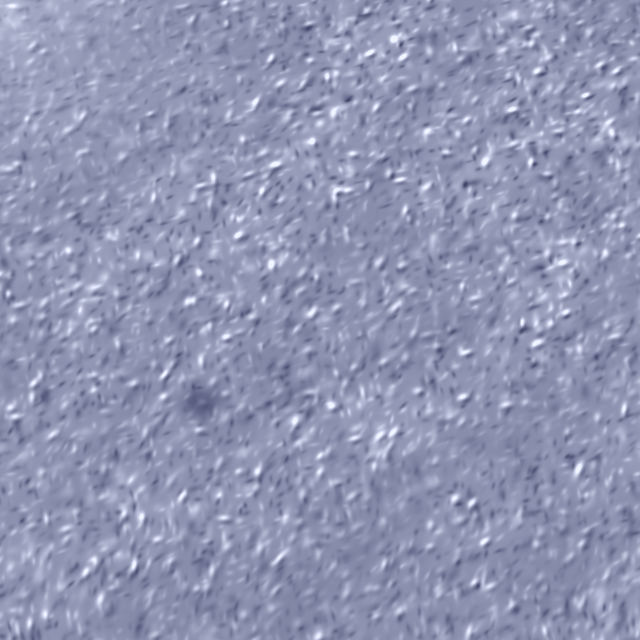
Reproduce this texture procedurally as a Shadertoy shader.

```glsl
// Windblown, glittering blue-grey snow crust with slanted flecks and soft hollows.

const vec3  SHADE_COLOR   = vec3(0.40, 0.42, 0.55);
const vec3  LIGHT_COLOR   = vec3(0.75, 0.77, 0.87);
const float BASE_TONE     = 0.445;  // 0 = shade, 1 = light
const float COARSE_CELL   = 0.029;  // cell sizes in canvas heights
const float FINE_CELL     = 0.0155;
const float GLINT_CELL    = 0.024;
const float COARSE_AMOUNT = 0.48;
const float FINE_AMOUNT   = 0.53;
const float GLINT_AMOUNT  = 1.35;
const float SHADOW_AMOUNT = 0.55;
const float DRIFT_AMOUNT  = 0.10;
const float CLUMP_AMOUNT  = 0.065;
const float FLECK_ANGLE   = 1.0;    // mean slant in radians
const float ANGLE_SPREAD  = 0.8;
const float DRIFT_ANGLE   = 0.68;
const vec2  GRAIN_RADII   = vec2(0.50, 0.22);  // along and across, in cells
const vec2  GLINT_RADII   = vec2(0.42, 0.20);
const vec2  SHADOW_OFFSET = vec2(0.20, -0.27);
const vec2  PIT_CENTER    = vec2(0.315, 0.37);

vec3 hash3(vec2 p) {
    vec3 q = fract(p.xyx * vec3(0.1031, 0.1030, 0.0973));
    q += dot(q, q.yxz + 33.33);
    return fract((q.xxy + q.yzz) * q.zyx);
}

vec2 turn(vec2 p, float angle) {
    float c = cos(angle), s = sin(angle);
    return vec2(c * p.x + s * p.y, c * p.y - s * p.x);
}

// Soft elongated spot
float spot(vec2 d, float angle, vec2 radii) {
    vec2 q = turn(d, angle) / radii;
    return exp(-dot(q, q));
}

// Cellular scatter: x = light and dark grain, y = sparse glints, z = their shadows
vec3 flecks(vec2 p, vec2 radii, float seed) {
    vec2 cell = floor(p);
    vec3 sum = vec3(0.0);
    for (int j = -1; j <= 1; j++) {
        for (int i = -1; i <= 1; i++) {
            vec2 id = cell + vec2(i, j);
            vec3 place = hash3(id + seed);
            vec3 look = hash3(id + seed + 57.3);
            vec2 d = p - id - mix(vec2(0.08), vec2(0.92), place.xy);
            float angle = FLECK_ANGLE + ANGLE_SPREAD * (2.0 * place.z - 1.0);
            vec2 size = radii * vec2(mix(0.65, 1.1, look.y), mix(0.8, 1.2, look.z));
            float body = spot(d, angle, size);
            float shadow = spot(d - SHADOW_OFFSET, angle, size);
            float strength = pow(look.x, 4.0);
            sum += vec3((2.0 * look.x - 1.0) * body, strength * body, strength * shadow);
        }
    }
    return sum;
}

// Diagonal undulation from warped, layered sines
float drift(vec2 p) {
    vec2 q = turn(p, DRIFT_ANGLE) * vec2(5.0, 13.0);
    float sum = 0.0, weight = 0.6;
    for (int k = 0; k < 4; k++) {
        q += 0.7 * sin(q.yx * vec2(0.9, 0.6) + float(k) * vec2(1.7, 2.9));
        sum += weight * sin(q.x + 1.3) * sin(q.y + 0.4);
        q = turn(q, 0.35) * 1.75;
        weight *= 0.65;
    }
    return sum;
}

void mainImage(out vec4 fragColor, in vec2 fragCoord) {
    vec2 uv = fragCoord / iResolution.y;

    // Flecks shrink gently toward the far, upper edge
    vec2 ground = vec2(uv.x, uv.y * (0.9 + 0.2 * uv.y));
    ground += 0.003 * sin(ground.yx * vec2(31.0, 37.0));

    // Broad tone, smooth trough, pale far corner and a small pit
    float broad = drift(uv);
    float clump = drift(uv * 2.4 + 3.1);
    float trough = spot(uv - vec2(0.60, 0.18), 0.76, vec2(0.30, 0.055));
    float paleCorner = spot(uv - vec2(0.0, 1.0), -0.5, vec2(0.30, 0.26));
    float pit = spot(uv - PIT_CENTER, 0.2, vec2(0.030, 0.022));
    float roughness = clamp(0.97 + 0.35 * broad + 0.30 * clump, 0.45, 1.45);
    roughness *= (1.0 - 0.65 * trough) * (1.0 - 0.5 * paleCorner) * (1.0 - 0.6 * pit);

    // Snow grain and glitter
    float coarse = flecks(ground / COARSE_CELL, GRAIN_RADII, 11.0).x;
    float fine = flecks(ground / FINE_CELL + 5.4, GRAIN_RADII, 83.0).x;
    vec3 glitter = flecks(ground / GLINT_CELL + 2.7, GLINT_RADII, 151.0);
    float relief = COARSE_AMOUNT * coarse + FINE_AMOUNT * fine
                 + GLINT_AMOUNT * glitter.y - SHADOW_AMOUNT * glitter.z;

    float tone = BASE_TONE + DRIFT_AMOUNT * broad + CLUMP_AMOUNT * clump + roughness * relief;
    tone += 0.17 * paleCorner - 0.17 * trough - 0.55 * pit;
    tone = clamp(tone, -0.4, 1.55);

    fragColor = vec4(clamp(mix(SHADE_COLOR, LIGHT_COLOR, tone), 0.0, 1.0), 1.0);
}
```
